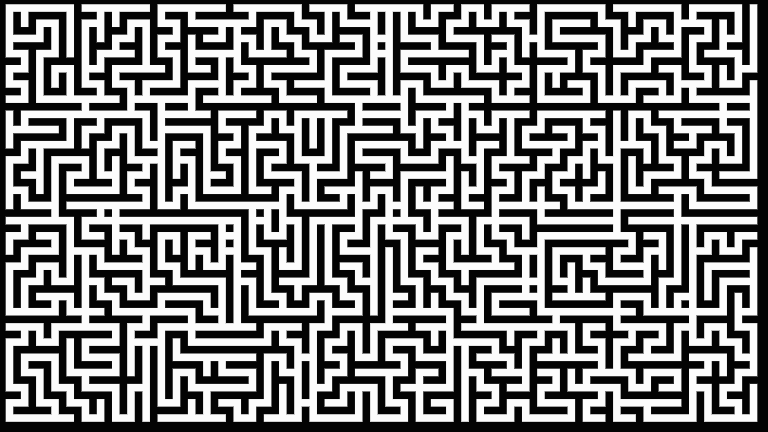
Write a WebGL 2 fragment shader that draws this pattern.

```glsl
#version 300 es
precision highp float;
precision highp int;
// Draws a rectangular maze of white corridors between equally thick black walls.
// Rooms are carved by a depth-first walk inside brick-laid tiles, and random
// gates join the tiles. Each room is then drawn as two crossing bars.

#define ROOMS ivec2(50, 28)       // rooms across and up
#define TILE ivec2(10, 7)         // rooms in one separately carved tile
#define TILE_ROOMS 70             // TILE.x * TILE.y
#define BRICK_SHIFT 5             // sideways shift of every other tile row
#define CELLS_HIGH 56.9           // wall thicknesses in the canvas height
#define MARGIN vec2(0.25, 0.84)   // lower left offset, in cells
#define GATE_CHANCE 0.22          // share of openings between tiles
#define SEED 17u
#define WALL_COLOR vec3(0.01)
#define PATH_COLOR vec3(0.99)

uniform vec2 u_resolution;
out vec4 fragColor;

const int ROOT = 64;              // flag of the room where a walk begins

uint scramble(uint v) {
    v = v * 747796405u + 12345u;
    v = ((v >> ((v >> 28) + 4u)) ^ v) * 277803737u;
    return (v >> 22) ^ v;
}

uint hash(ivec2 p, int salt) {
    return scramble(uint(p.x) + scramble(uint(p.y) + scramble(uint(salt) + SEED)));
}

// Directions 0 to 3 are east, north, west, south; d ^ 2 is the opposite one.
ivec2 heading(int d) {
    ivec2 axis = (d & 1) == 0 ? ivec2(1, 0) : ivec2(0, 1);
    return d < 2 ? axis : -axis;
}

bool inside(ivec2 p, ivec2 size) {
    return all(greaterThanEqual(p, ivec2(0))) && all(lessThan(p, size));
}

ivec2 tileOrigin(ivec2 room) {
    int row = room.y / TILE.y;
    int shift = (row & 1) * BRICK_SHIFT;
    return ivec2((room.x + shift) / TILE.x * TILE.x - shift, row * TILE.y);
}

int roomIndex(ivec2 local) {
    return local.x + local.y * TILE.x;
}

// Carve one tile by depth-first walk; return the open directions of a room.
// Bits 0-3 hold openings, bits 4-5 the way back to the previous room.
int carve(ivec2 origin, ivec2 room) {
    int links[TILE_ROOMS];
    for (int i = 0; i < TILE_ROOMS; i++) links[i] = 0;

    uint pick = hash(origin, 1);
    ivec2 at = origin + ivec2(int(pick % uint(TILE.x)), int((pick >> 8) % uint(TILE.y)));
    at = clamp(at, ivec2(0), ROOMS - 1);
    links[roomIndex(at - origin)] = ROOT;

    for (int n = 0; n < 2 * TILE_ROOMS; n++) {
        int here = roomIndex(at - origin);
        uint r = hash(at, n + 2);
        int turn = (r & 4u) == 0u ? 1 : 3;
        bool moved = false;
        for (int k = 0; k < 4; k++) {
            int d = (int(r & 3u) + k * turn) & 3;
            ivec2 next = at + heading(d);
            if (!inside(next, ROOMS) || !inside(next - origin, TILE)) continue;
            int there = roomIndex(next - origin);
            if (links[there] != 0) continue;
            links[here] |= 1 << d;
            links[there] = (1 << (d ^ 2)) | ((d ^ 2) << 4);
            at = next;
            moved = true;
            break;
        }
        if (!moved) {
            if ((links[here] & ROOT) != 0) break;
            at += heading((links[here] >> 4) & 3);
        }
    }
    return links[roomIndex(room - origin)];
}

// Reach of the corridor from the room centre towards direction d, in cells.
float reach(ivec2 room, ivec2 origin, int links, int d) {
    ivec2 next = room + heading(d);
    if (!inside(next, ROOMS)) return 0.5;
    bool open = (links & (1 << d)) != 0;
    if (tileOrigin(next) != origin) {
        uint gate = hash(min(room, next), 1000 + (d & 1));
        open = float(gate & 65535u) / 65536.0 < GATE_CHANCE;
    }
    return open ? 1.5 : 0.5;
}

float boxDistance(vec2 p, vec2 low, vec2 high) {
    vec2 d = max(low - p, p - high);
    return max(d.x, d.y);
}

void main() {
    float pixel = CELLS_HIGH / u_resolution.y;
    vec2 cell = gl_FragCoord.xy * pixel - MARGIN;
    ivec2 room = ivec2(floor(cell / 2.0));
    float path = 0.0;
    if (inside(room, ROOMS)) {
        vec2 p = cell - vec2(room) * 2.0 - 1.0;
        ivec2 origin = tileOrigin(room);
        int links = carve(origin, room);
        vec2 high = vec2(reach(room, origin, links, 0), reach(room, origin, links, 1));
        vec2 low = -vec2(reach(room, origin, links, 2), reach(room, origin, links, 3));
        float across = boxDistance(p, vec2(low.x, -0.5), vec2(high.x, 0.5));
        float upright = boxDistance(p, vec2(-0.5, low.y), vec2(0.5, high.y));
        path = clamp(0.5 - min(across, upright) / pixel, 0.0, 1.0);
    }
    fragColor = vec4(mix(WALL_COLOR, PATH_COLOR, path), 1.0);
}
```
